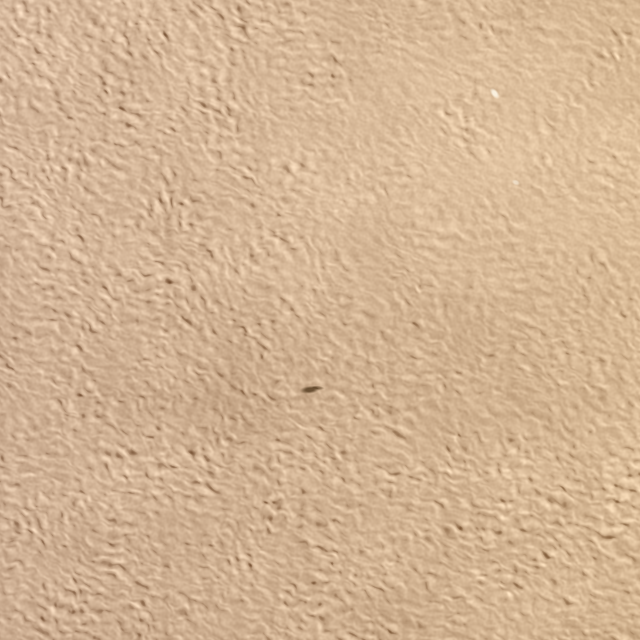
Reproduce this texture procedurally as a WebGL 1 fragment shader.

```glsl
precision highp float;
// Sandy beige stucco: short slanting ridges and pits under soft raking light.

uniform vec2 u_resolution;

const vec3 SAND = vec3(0.828, 0.708, 0.583);
const vec3 TONE_TINT = vec3(0.93, 1.0, 1.0);
const vec3 PIT_BROWN = vec3(0.34, 0.24, 0.13);
const vec3 CHIP_WHITE = vec3(0.98, 0.94, 0.87);

// Sine-free hash giving a gradient in [-1, 1] squared
vec2 hashGradient(vec2 cell) {
  vec3 h = fract(cell.xyx * vec3(0.1031, 0.1030, 0.0973));
  h += dot(h, h.yzx + 33.33);
  return fract((h.xx + h.yz) * h.zy) * 2.0 - 1.0;
}

float gradientNoise(vec2 p) {
  vec2 i = floor(p);
  vec2 f = p - i;
  vec2 u = f * f * f * (f * (f * 6.0 - 15.0) + 10.0);
  float a = dot(hashGradient(i), f);
  float b = dot(hashGradient(i + vec2(1, 0)), f - vec2(1, 0));
  float c = dot(hashGradient(i + vec2(0, 1)), f - vec2(0, 1));
  float d = dot(hashGradient(i + vec2(1, 1)), f - vec2(1, 1));
  return mix(mix(a, b, u.x), mix(c, d, u.x), u.y);
}

vec2 rotate(vec2 p, float angle) {
  float c = cos(angle);
  float s = sin(angle);
  return vec2(c * p.x + s * p.y, c * p.y - s * p.x);
}

// Light minus shade across ridges that run along the given angle
float ridgeRelief(vec2 p, float angle, vec2 density, vec2 seed) {
  vec2 q = rotate(p, angle) * density + seed;
  vec2 lightStep = vec2(0.08, 0.32);
  return gradientNoise(q - lightStep) - gradientNoise(q + lightStep);
}

// Blotches at three scales
float mottle(vec2 p) {
  float sum = 0.0;
  float scale = 3.5;
  float gain = 1.0;
  for (int i = 0; i < 3; i++) {
    sum += gain * gradientNoise(p * scale + 55.0);
    scale *= 2.7;
    gain *= 0.8;
  }
  return sum;
}

// Soft-edged elongated spot
float fleck(vec2 p, vec2 center, float angle, vec2 radius) {
  vec2 q = rotate(p - center, angle) / radius;
  return 1.0 - smoothstep(0.35, 1.25, length(q));
}

void main() {
  vec2 p = gl_FragCoord.xy / min(u_resolution.x, u_resolution.y);

  // Bending at two scales keeps the ridges short and uneven
  vec2 bend = vec2(gradientNoise(p * 9.0 + 41.0), gradientNoise(p * 9.0 + 73.0));
  vec2 crumple = vec2(gradientNoise(p * 60.0 + 19.0), gradientNoise(p * 60.0 + 87.0));
  vec2 w = p + 0.018 * bend + 0.006 * crumple;

  // Two ridge directions trade places from patch to patch
  float shallow = ridgeRelief(w, -0.32, vec2(50.0, 88.0), vec2(120.0, 160.0));
  float steep = ridgeRelief(w, -0.85, vec2(54.0, 92.0), vec2(210.0, 90.0));
  float patchMix = smoothstep(-0.25, 0.25, gradientNoise(p * 7.0 + 15.0) + 0.15 * (p.y - p.x));
  float relief = mix(shallow, steep, 0.15 + 0.7 * patchMix);
  relief += 0.5 * ridgeRelief(w, -0.5, vec2(90.0, 140.0), vec2(300.0, 250.0));

  // The plaster is smoother toward the upper right
  float smoothArea = 1.0 - smoothstep(0.1, 0.65, length(p - vec2(0.8, 0.78)));
  float rough = 1.08 - 0.42 * smoothArea + 0.8 * gradientNoise(p * 13.0 + 28.0);
  relief *= max(rough, 0.4);

  // Relief shading, deeper shadows in the strongest pits, fine grain
  float tone = 0.175 * relief - 0.3 * max(-relief - 0.38, 0.0);
  tone += 0.045 * gradientNoise(p * 190.0 + 9.0);
  tone += 0.045 * mottle(p);

  // Broad light from the upper right, slightly yellower on that side
  float glow = dot(p - 0.5, vec2(0.5, 0.6));
  vec3 color = SAND + TONE_TINT * (tone + 0.085 * glow);
  color += vec3(0.004, 0.002, -0.03) * (p.x - 0.5);

  // A lone dark gouge and a few pale chips
  float gouge = fleck(p, vec2(0.484, 0.391), 0.1, vec2(0.014, 0.0055));
  gouge += 0.6 * fleck(p, vec2(0.497, 0.394), -0.1, vec2(0.009, 0.003));
  color = mix(color, PIT_BROWN, 0.85 * min(gouge, 1.0));
  float chips = fleck(p, vec2(0.773, 0.854), -0.9, vec2(0.009, 0.005));
  chips += 0.6 * fleck(p, vec2(0.806, 0.715), -0.4, vec2(0.006, 0.004));
  color = mix(color, CHIP_WHITE, min(chips, 1.0));

  gl_FragColor = vec4(clamp(color, 0.0, 1.0), 1.0);
}
```
